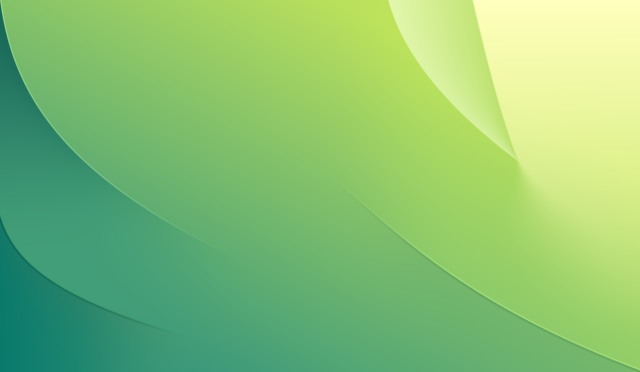
A WebGL 2 fragment shader for this background:

```glsl
#version 300 es
// Soft overlapping curved sheets, from deep teal to glowing pale lime.
precision highp float;
uniform vec2 u_resolution;
out vec4 outColor;

// Signed distance to the cubic x = start.x + d * (k.x + k.y d + k.z d^2),
// where d is the drop below start.y; positive on the right.
float curveSide(vec2 p, vec2 start, vec3 k) {
  float d = p.y - start.y;
  float x = start.x + d * (k.x + d * (k.y + d * k.z));
  float slope = k.x + d * (2.0 * k.y + 3.0 * d * k.z);
  return (p.x - x) / sqrt(1.0 + slope * slope);
}

// Smooth step from 0 to 1 across an edge of the given half width.
float cover(float side, float halfWidth) {
  return smoothstep(-halfWidth, halfWidth, side);
}

// Fine line along an edge.
float rim(float side, float width) {
  return exp(-side * side / (width * width));
}

void main() {
  // Height units, with y measured down from the top.
  vec2 p = gl_FragCoord.xy / u_resolution.y;
  p.y = 1.0 - p.y;
  p.x *= 1.7143 * u_resolution.y / u_resolution.x;
  float soft = max(0.0015, 0.8 / u_resolution.y);

  float leftSide = curveSide(p, vec2(0.0), vec3(0.131, 0.511, 0.879));
  float cornerSide = curveSide(p, vec2(0.0, 0.58), vec3(0.306, 1.51, 7.2));
  float rightSide = curveSide(p, vec2(0.893, 0.48), vec3(1.152, -0.296, 2.232));
  float petalSide = curveSide(p, vec2(1.04, 0.0), vec3(0.27, 1.23, 0.0));
  float glowSide = curveSide(p, vec2(1.266, 0.0), vec3(0.235, 0.0, 0.24));

  // Diagonal green field
  float s = dot(p, vec2(0.49, -0.87));
  vec3 color = mix(vec3(0.36, 0.67, 0.45), vec3(0.73, 0.88, 0.36),
                   min((s + 0.33) / 0.77, 1.0));

  // Right sheet: lifted above its edge, shaded below it
  float rightFade = smoothstep(0.85, 1.25, p.x);
  float shade = -0.04 * exp(min(rightSide, 0.0) * 7.0);
  float lift = 0.065 * exp(-max(rightSide, 0.0) * 3.0);
  color += rightFade * mix(shade, lift, cover(rightSide, soft)) * vec3(1.0, 0.8, -0.1);
  color += rightFade * 0.07 * rim(rightSide - 0.002, 0.002);
  color -= rightFade * 0.06 * rim(rightSide + 0.003, 0.003);

  // Left teal sheet, melting into the field
  float leftFade = smoothstep(0.68, 0.15, p.x);
  vec3 teal = mix(vec3(0.12, 0.43, 0.37), vec3(0.26, 0.62, 0.47),
                  smoothstep(0.0, 0.72, p.y + 0.15 * p.x));
  teal -= 0.03 * exp(min(leftSide, 0.0) * 25.0);
  color = mix(color, teal, leftFade * cover(-leftSide, soft));
  color += leftFade * 0.09 * rim(leftSide - 0.002, 0.002);

  // Deep corner sheet
  float cornerFade = smoothstep(0.6, 0.2, p.x);
  vec3 deep = mix(vec3(0.02, 0.48, 0.43), vec3(0.22, 0.59, 0.46), min(p.x / 0.5, 1.0));
  deep += vec3(0.06, -0.01, -0.03) * exp(min(cornerSide, 0.0) * 12.0);
  color = mix(color, deep, cornerFade * cover(-cornerSide, soft));
  color -= smoothstep(0.52, 0.3, p.x) * 0.06 * rim(cornerSide + 0.002, 0.003);

  // Pale petal, darkening toward the glowing sheet
  float across = clamp(petalSide / max(petalSide - glowSide, 0.001), 0.0, 1.0);
  vec3 petal = mix(vec3(0.89, 0.97, 0.68), vec3(0.77, 0.90, 0.47), across);
  petal -= vec3(0.13, 0.07, 0.15) * p.y;
  color = mix(color, petal, cover(petalSide, soft) * smoothstep(0.48, 0.43, p.y));

  // Glowing upper right, whose edge blurs as it descends
  float blur = mix(0.003, 0.16, smoothstep(0.41, 0.68, p.y));
  vec3 field = mix(vec3(0.36, 0.67, 0.45), vec3(0.73, 0.88, 0.36),
                   min((s + 0.33) / 0.77, 1.0));
  field += lift * rightFade * vec3(1.0, 0.8, -0.1) * cover(rightSide, soft);
  float glow = clamp(1.0 - 1.07 * p.y, 0.0, 1.0);
  vec3 light = mix(field, vec3(1.0, 1.0, 0.74), glow);
  color = mix(color, light, cover(glowSide, max(blur, soft)) * smoothstep(1.0, 0.8, p.y));

  outColor = vec4(clamp(color, 0.0, 1.0), 1.0);
}
```
